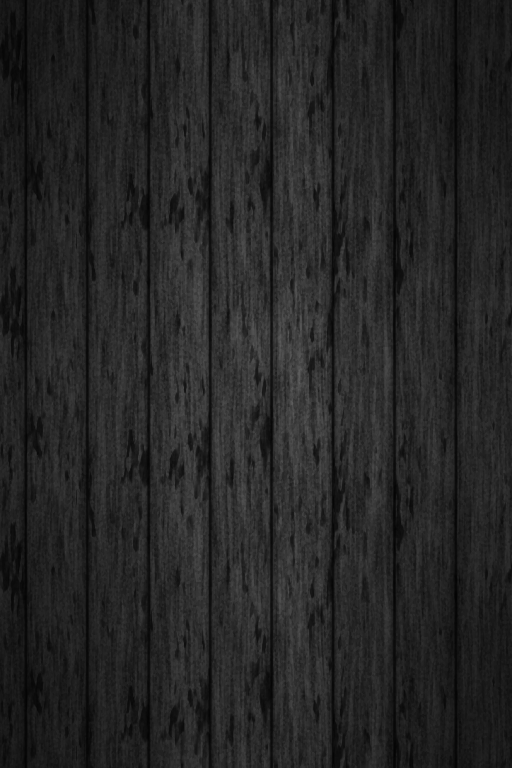
Reproduce this texture procedurally as a Shadertoy shader.

```glsl
// Upright boards with eight soft shadowed joints, long fibrous grain and rare ragged stains.
// Wrapping cellular noise, stretched along the boards, makes the wood; it repeats
// three times down the canvas under one smooth periodic pool of light.

const float TAU = 6.2831853;

vec3 hash3(vec2 p) {
    vec3 q = fract(p.xyx * vec3(0.1031, 0.1030, 0.0973));
    q += dot(q, q.yxz + 33.33);
    return fract((q.xxy + q.yzz) * q.zyx);
}

// Smooth cellular noise on a whole number of cells: blends the tones of nearby seeds
float cells(vec2 uv, vec2 count, float seed) {
    vec2 p = uv * count, base = floor(p);
    float tone = 0.0, total = 0.0;
    for (int y = -1; y <= 1; y++)
    for (int x = -1; x <= 1; x++) {
        vec2 cell = base + vec2(x, y);
        vec3 h = hash3(mod(cell, count) + seed);
        vec2 d = cell + h.xy - p;
        float weight = exp(-7.0 * dot(d, d));
        tone += h.z * weight;
        total += weight;
    }
    return tone / total;
}

void mainImage(out vec4 fragColor, in vec2 fragCoord) {
    vec2 uv = fragCoord / iResolution.xy;

    // Boards: seven of equal width, the eighth is wider and wraps round the border
    float along = fract(uv.x - 0.0505);
    float board = min(floor(along / 0.12), 7.0);
    float width = board > 6.5 ? 0.16 : 0.12;
    float side = (along - 0.12 * board) / width;
    float joint = min(side, 1.0 - side) * width;
    vec3 trait = hash3(vec2(board + 3.0, 17.0));

    // Wood space: three repeats down, with a slight sway of the fibres
    vec2 wood = vec2(uv.x, uv.y * 3.0);
    wood.x += 0.0014 * sin(TAU * (wood.y + trait.x))
            + 0.0005 * sin(TAU * (3.0 * wood.y + trait.y));

    // Grain from broad streaks down to fine speckle
    float broad = cells(wood, vec2(48, 2), 11.0) - 0.5;
    float fibre = cells(wood, vec2(140, 4), 37.0) - 0.5;
    float fine = cells(wood, vec2(250, 9), 71.0) - 0.5;
    float speckle = cells(uv, vec2(300, 330), 5.0) - 0.5;
    float grain = 1.07 + 0.20 * broad + 0.34 * fibre + 0.46 * fine + 0.40 * speckle;

    // Faint arched growth rings on some boards
    float arch = 9.0 * (side - 0.5) * (side - 0.5) + 0.35 * sin(TAU * (wood.y + trait.z));
    grain += 0.04 * step(0.5, trait.y) * sin(TAU * 3.0 * arch + 3.0 * broad);

    // Soft ragged stains clustered by one edge of each board, and pale scuffs
    vec2 fromStain = vec2(side - (trait.x > 0.5 ? 0.85 : 0.1),
                          fract(wood.y - trait.z + 0.5) - 0.5);
    float gather = exp(-dot(fromStain * vec2(4.5, 5.0), fromStain * vec2(4.5, 5.0)));
    float rag = 0.5 * cells(wood, vec2(80, 9), 23.0) + 0.5 * cells(wood, vec2(170, 22), 53.0);
    float stain = smoothstep(0.66, 0.98, rag + 0.30 * gather);
    float scuff = smoothstep(0.66, 0.95, cells(wood, vec2(80, 6), 91.0));
    grain *= 1.0 - 0.60 * stain;
    grain += 0.12 * scuff * (1.0 - stain);
    grain *= 0.96 + 0.08 * trait.y;

    // Joints: thin dark slot with a slightly uneven soft shadow
    float slot = 1.0 - smoothstep(0.0010, 0.0042, joint);
    float shadow = exp(-joint / (0.0055 + 0.0035 * (broad + 0.5)));
    grain *= (1.0 - 0.34 * shadow) * (1.0 - 0.60 * slot);

    // Light: bright middle falling off to dark, wrapping borders
    vec2 wave = cos(TAU * uv);
    float light = 0.150 - 0.038 * wave.x - 0.026 * wave.y;

    fragColor = vec4(vec3(clamp(light * grain, 0.0, 1.0)), 1.0);
}
```
